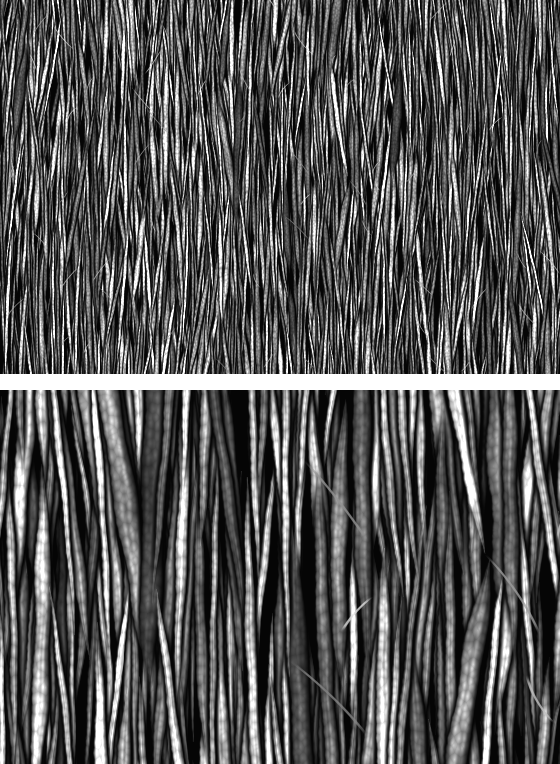
Top, the full canvas; bottom, a detail of the centre.
Reproduce this texture procedurally as a Shadertoy shader.

```glsl
// Dense thatch of dry, nearly upright stalks in black and white.
// Layers of short, tapered, crossing strands are painted back to front, each
// with a lit flank, rough edges and a dark shadow; curled hairs lie on top.

const int   LAYERS       = 6;
const vec2  STALK_CELL   = vec2(0.027, 0.30);   // spacing across, along
const vec2  STALK_WIDTH  = vec2(0.0030, 0.0080); // half width, thin to thick
const float STALK_TILT   = 0.21;
const float BLADE_SHARE  = 0.07;                // share of extra wide stalks
const float BLADE_SCALE  = 1.7;
const vec2  STALK_TONE   = vec2(0.40, 1.26);
const float BACK_DIM     = 0.68;                // brightness of rearmost layer
const float SHADOW_REACH = 0.0046;
const float SHADOW_DEPTH = 0.96;
const float ROUGHNESS    = 0.0011;              // raggedness of stalk edges
const vec2  HAIR_CELL    = vec2(0.075, 0.085);
const float HAIR_WIDTH   = 0.0010;
const float HAIR_TILT    = 1.1;
const float HAIR_SHARE   = 0.32;
const float GRAIN_SCALE  = 165.0;
const float GRAIN_AMOUNT = 0.55;
const float BLACK_LEVEL  = 0.018;

vec4 hash4(vec3 p) {
    vec4 q = fract(p.xyzx * vec4(0.1031, 0.1030, 0.0973, 0.1099));
    q += dot(q, q.wzxy + 33.33);
    return fract((q.xxyz + q.yzzw) * q.zywx);
}

// Distance to the nearest scattered point, in cells
float cellular(vec2 p) {
    vec2 cell = floor(p);
    float nearest = 2.0;
    for (int j = -1; j <= 1; j++)
    for (int i = -1; i <= 1; i++) {
        vec2 id = cell + vec2(i, j);
        vec2 away = id + hash4(vec3(id, 71.0)).xy - p;
        nearest = min(nearest, dot(away, away));
    }
    return sqrt(nearest);
}

// Slow sideways drift that makes neighbouring stalks lean together
float drift(vec2 p) {
    return 0.009 * sin(4.0 * p.y + 7.0 * p.x)
         + 0.004 * sin(7.0 * p.y - 12.0 * p.x + 1.7);
}

// Paints one layer of stalks over the shade behind it
float paintStalks(float shade, vec2 p, float layer, float speck, float pixel) {
    float depth = layer / float(LAYERS - 1);
    p.x += layer * 0.0117;
    float column = floor(p.x / STALK_CELL.x);
    for (int i = -2; i <= 2; i++) {
        float cx = column + float(i);
        float shift = hash4(vec3(cx, 17.0, layer)).x;
        float row = floor(p.y / STALK_CELL.y + shift);
        for (int j = -1; j <= 1; j++) {
            float cy = row + float(j);
            vec4 r = hash4(vec3(cx, cy, layer + 3.0));
            vec4 s = hash4(vec3(cy, cx, layer + 29.0));

            // Position along the stalk, -1 to 1
            float y = p.y - (cy + 0.5 - shift) * STALK_CELL.y;
            float t = y / (STALK_CELL.y * mix(0.38, 0.70, r.x));
            if (abs(t) >= 1.0) continue;

            // Leaning, slightly bent axis and tapered, uneven width
            float axis = (cx + mix(0.1, 0.9, r.y)) * STALK_CELL.x
                       + STALK_TILT * (r.z + s.x - 1.0) * y
                       + 0.004 * (s.y - 0.5) * t * t
                       + 0.0005 * sin(75.0 * y + 40.0 * r.w);
            float blade = step(1.0 - BLADE_SHARE, s.z);
            float width = mix(STALK_WIDTH.x, STALK_WIDTH.y, r.w * r.w);
            width *= mix(1.0, BLADE_SCALE, blade) * (1.0 - abs(t * t * t));
            width *= 1.0 + 0.12 * sin(55.0 * y + 30.0 * s.x);
            width += 0.0004;
            float side = p.x - axis;
            float edge = abs(side) - width + ROUGHNESS * speck;
            if (edge > SHADOW_REACH) continue;

            // Rounded profile, lit from the left, with lengthwise fibres
            float d = clamp(side / width, -1.0, 1.0);
            float lean = d + 0.14;
            float lit = pow(max(1.0 - lean * lean / 1.3, 0.0), 1.2);
            float fibre = sin(7.0 * d + 20.0 * s.w + 3.0 * t)
                        + 0.7 * sin(12.0 * d - 5.0 * t + 9.0 * r.x);
            float tone = mix(STALK_TONE.x, STALK_TONE.y, s.w);
            tone *= mix(BACK_DIM, 1.0, depth) * mix(1.0, 0.72, blade);
            tone *= 0.94 + 0.14 * sin(38.0 * y + 6.3 * r.y) + 0.09 * fibre;
            tone *= 1.0 - GRAIN_AMOUNT * speck;

            // Shadow first, then the stalk itself
            float fade = 1.0 - smoothstep(0.6, 1.0, abs(t));
            float shadow = 1.0 - smoothstep(0.0, SHADOW_REACH, edge);
            shade *= 1.0 - SHADOW_DEPTH * shadow * fade;
            float soft = 0.7 * pixel + 0.0004;
            float cover = 1.0 - smoothstep(-soft, soft, edge);
            shade = mix(shade, tone * lit, cover * mix(0.2, 1.0, fade));
        }
    }
    return shade;
}

// Adds sparse, bright, curling hairs
float paintHairs(float shade, vec2 p, float pixel) {
    vec2 cell = floor(p / HAIR_CELL);
    for (int j = -1; j <= 1; j++)
    for (int i = -1; i <= 1; i++) {
        vec2 id = cell + vec2(i, j);
        vec4 r = hash4(vec3(id, 53.0));
        vec4 s = hash4(vec3(id, 97.0));
        vec2 q = p - (id + r.xy) * HAIR_CELL;
        float t = q.y / (HAIR_CELL.y * mix(0.15, 0.45, r.z));
        float slope = HAIR_TILT * (2.0 * s.x - 1.0);
        float side = q.x - slope * q.y - 0.014 * (s.y - 0.5) * t * t;
        float edge = abs(side) / sqrt(1.0 + slope * slope) - HAIR_WIDTH;
        float cover = 1.0 - smoothstep(-0.7 * pixel, 0.7 * pixel, edge);
        cover *= step(r.w, HAIR_SHARE) * (1.0 - smoothstep(0.6, 1.0, abs(t)));
        shade = mix(shade, mix(0.5, 0.9, s.z), 0.8 * cover);
    }
    return shade;
}

void mainImage(out vec4 fragColor, in vec2 fragCoord) {
    vec2 p = fragCoord / iResolution.y;
    float pixel = 1.0 / iResolution.y;
    float speck = cellular(p * GRAIN_SCALE * vec2(1.0, 0.75)) - 0.45;
    vec2 bent = p + vec2(drift(p), 0.0);

    float shade = 0.0;
    for (int k = 0; k < LAYERS; k++)
        shade = paintStalks(shade, bent, float(k), speck, pixel);
    shade = paintHairs(shade, p, pixel);
    fragColor = vec4(vec3(clamp(BLACK_LEVEL + shade, 0.0, 1.0)), 1.0);
}
```
